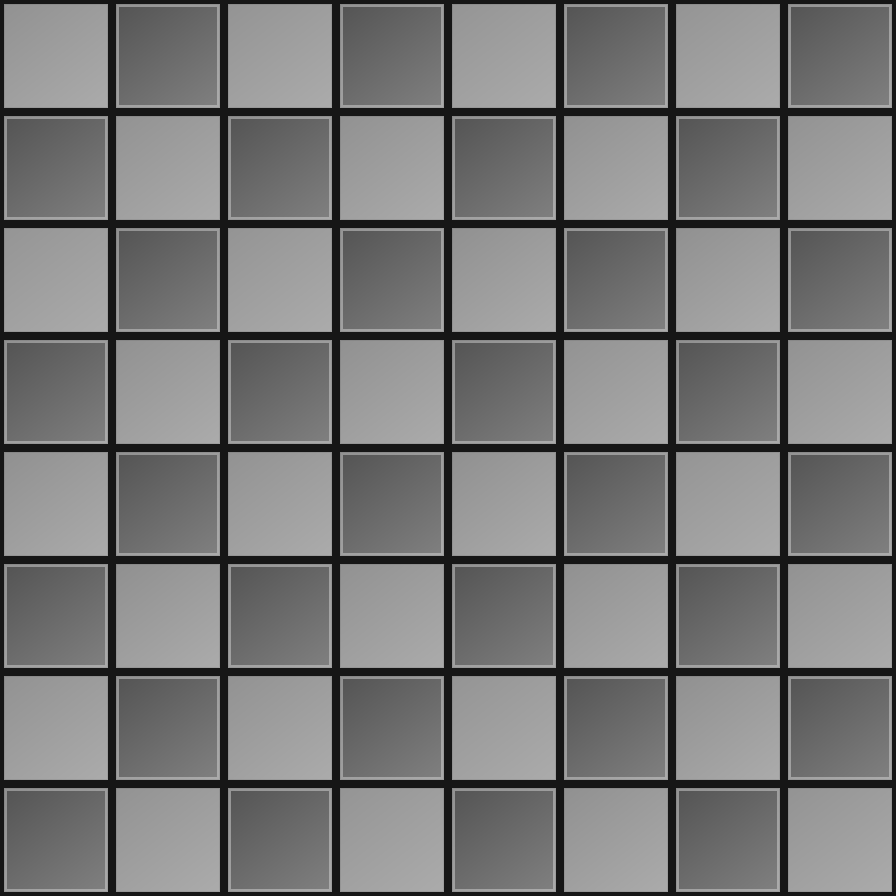
Reproduce this pattern procedurally as a Shadertoy shader.

```glsl
// Checkerboard of 8 by 8 square grey tiles set in near-black grout.
// Light tiles are plain, dark ones carry a thin light rim; each tile is
// shaded by a diagonal gradient that brightens toward the lower right.

float hash(vec2 p) {
    return fract(sin(dot(p, vec2(127.1, 311.7))) * 4375.85);
}

// Antialiased coverage of a centred square; all lengths in cell units.
float square(vec2 p, float halfSize, float pixel) {
    vec2 d = abs(p) - halfSize;
    return clamp(0.5 - max(d.x, d.y) / pixel, 0.0, 1.0);
}

void mainImage(out vec4 fragColor, in vec2 fragCoord) {
    // Grid: whole repeats on both axes, so the edges join
    vec2 grid = fragCoord / iResolution.xy * 8.0;
    vec2 cell = mod(floor(grid), 8.0);
    vec2 p = fract(grid) - 0.5;
    float pixel = 8.0 / min(iResolution.x, iResolution.y);

    // Diagonal shading: 0 at the upper left, 1 at the lower right
    float slope = clamp(0.5 + 0.46 * p.x - 0.60 * p.y, 0.0, 1.0);
    float lightStart = 0.572 + 0.02 * (hash(cell) - 0.5);
    float lightTone = mix(lightStart, 0.672, slope);
    float darkTone = mix(0.325, 0.505, slope);

    // Layers: grout, light face or rim, dark face on alternate cells
    float isDark = 1.0 - mod(cell.x + cell.y, 2.0);
    float tone = mix(0.085, lightTone, square(p, 0.4635, pixel));
    tone = mix(tone, darkTone, isDark * square(p, 0.4375, pixel));

    fragColor = vec4(vec3(tone), 1.0);
}
```
